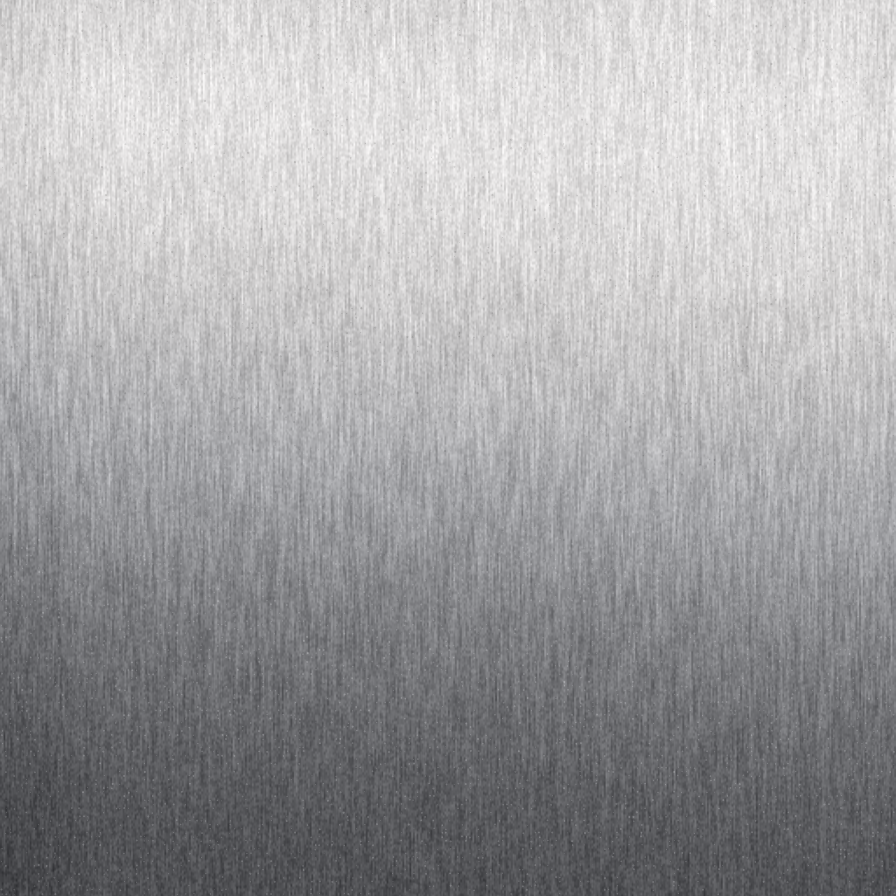
Reproduce this texture procedurally as a Shadertoy shader.

```glsl
// Brushed metal sheet: a slightly tilted light-to-dark sheen, short hairline
// brush strokes from stretched column noise, faint scratches, and fine grain
// with small pits in the lit part and glints in the shade.

const float SHADE_LEVEL   = 0.310;  // darkest sheen, at the bottom
const float LIGHT_LEVEL   = 0.882;  // brightest sheen, near the top
const vec2  SHEEN_RANGE   = vec2(-0.07, 0.90);
const float SHEEN_TILT    = 0.10;   // light reaches lower on the right
const float TOP_FALLOFF   = 0.035;
const float SIDE_FALLOFF  = 0.035;
const float STROKE_GAIN   = 0.092;
const float SCRATCH_GAIN  = 0.030;
const float GRAIN_GAIN    = 0.052;
const float PIT_DEPTH     = 0.09;
const float GLINT_GAIN    = 0.11;
const vec3  COOL_TINT     = vec3(-0.006, -0.003, 0.010);
const vec3  WARM_TINT     = vec3(0.005, -0.001, -0.002);

// Integer hash of a cell and a seed, from 0 to 1
float hash(vec2 cell, float seed) {
    uvec2 q = uvec2(ivec2(cell));
    uint h = q.x * 1597334677u ^ q.y * 3812015801u ^ uint(seed) * 2798796415u;
    h = (h ^ (h >> 16)) * 2146121005u;
    h = (h ^ (h >> 15)) * 2221713035u;
    h ^= h >> 16;
    return float(h >> 8) / 16777216.0;
}

// Noise along one column, offset at random so stroke ends never line up
float columnNoise(float column, float y, float seed) {
    y += 7.0 * hash(vec2(column, 0.0), seed + 50.0);
    float row = floor(y);
    float t = smoothstep(0.0, 1.0, y - row);
    return mix(hash(vec2(column, row), seed),
               hash(vec2(column, row + 1.0), seed), t) * 2.0 - 1.0;
}

// Stretched noise blended across neighbouring columns, from -1 to 1
float strokes(vec2 uv, vec2 cells, float seed) {
    vec2 p = uv * cells + 0.5;
    float column = floor(p.x);
    float t = smoothstep(0.0, 1.0, p.x - column);
    return mix(columnNoise(column, p.y, seed),
               columnNoise(column + 1.0, p.y, seed), t);
}

// Sparse round dots, one at most in each cell
float specks(vec2 uv, float cells, float density, float seed) {
    vec2 p = uv * cells;
    vec2 cell = floor(p);
    vec2 centre = 0.35 + 0.3 * vec2(hash(cell, seed), hash(cell, seed + 1.0));
    float radius = mix(0.08, 0.25, hash(cell, seed + 2.0));
    float soft = 0.5 * cells / iResolution.y;
    float dotMask = 1.0 - smoothstep(radius - soft, radius + soft,
                                     length(p - cell - centre));
    return dotMask * step(hash(cell, seed + 3.0), density);
}

// Broad reflection with falloff towards the top and the sides
float sheen(vec2 uv) {
    float height = uv.y + SHEEN_TILT * (uv.x - 0.5);
    float level = mix(SHADE_LEVEL, LIGHT_LEVEL,
                      smoothstep(SHEEN_RANGE.x, SHEEN_RANGE.y, height));
    level += 0.010 * exp(-pow((height - 0.47) / 0.12, 2.0));
    level -= TOP_FALLOFF * smoothstep(0.88, 1.0, uv.y) * (1.3 - 0.6 * uv.x);
    level -= SIDE_FALLOFF * (1.0 - smoothstep(0.0, 0.12, uv.x));
    level -= 0.5 * SIDE_FALLOFF * smoothstep(0.94, 1.0, uv.x);
    return level;
}

// Faint bands under progressively finer and shorter strokes
float brushing(vec2 uv) {
    return 0.09 * strokes(uv, vec2(200.0, 10.0), 3.0)
         + 0.22 * strokes(uv, vec2(330.0, 18.0), 11.0)
         + 0.38 * strokes(uv, vec2(460.0, 28.0), 19.0)
         + 0.52 * strokes(uv, vec2(512.0, 44.0), 27.0);
}

// Peaks of the noise only, giving isolated scratches
float scratches(vec2 uv, vec2 cells, float seed) {
    return smoothstep(0.5, 0.95, strokes(uv, cells, seed));
}

void mainImage(out vec4 fragColor, in vec2 fragCoord) {
    vec2 uv = fragCoord / iResolution.xy;
    float base = sheen(uv);
    float lit = smoothstep(0.35, 0.85, base);

    // Strokes read strongest in the middle tones
    float contrast = 0.70 + 0.45 * smoothstep(0.3, 0.6, base)
                   - 0.25 * smoothstep(0.75, 0.9, base);
    float tone = base + STROKE_GAIN * contrast * brushing(uv);
    float scratch = scratches(uv, vec2(512.0, 24.0), 35.0)
                  - scratches(uv, vec2(512.0, 30.0), 43.0);
    tone += SCRATCH_GAIN * contrast * scratch;

    // Fine grain, slightly taller than wide
    tone += GRAIN_GAIN * strokes(uv, vec2(512.0, 320.0), 61.0);

    // Pits in the light, glints in the shade
    tone -= PIT_DEPTH * lit * specks(uv, 190.0, 0.06, 71.0);
    tone += GLINT_GAIN * (1.0 - lit) * specks(uv, 220.0, 0.14, 83.0);

    vec3 tint = mix(COOL_TINT, WARM_TINT, smoothstep(0.62, 0.84, base));
    fragColor = vec4(clamp(tone + tint, 0.0, 1.0), 1.0);
}
```
